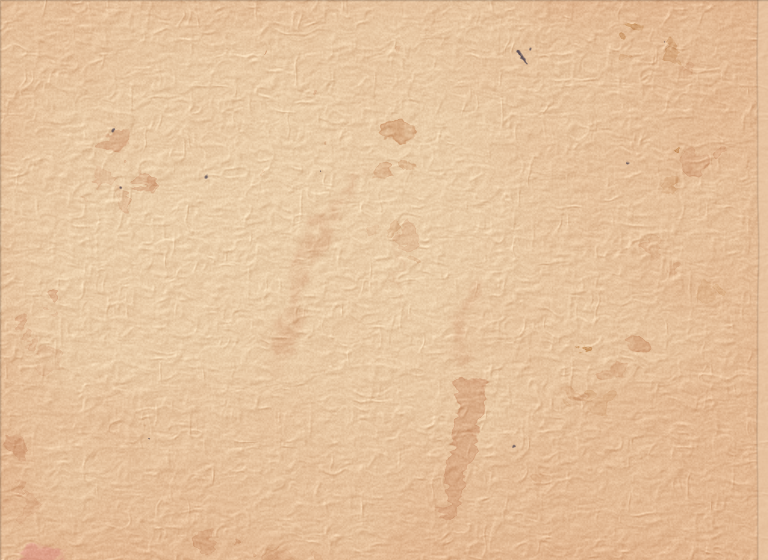
Give the GLSL for this texture, as a Shadertoy shader.

```glsl
// Aged, embossed paper: a warm cream sheet browned toward its edges,
// with a fine crinkled relief lit from above, ragged tea-coloured stains,
// faded streaks, small ink specks and a worn border.

const vec3 CREAM = vec3(0.918, 0.805, 0.664);
const vec3 BROWNED = vec3(0.886, 0.716, 0.566);
const vec3 STAIN_PINK = vec3(0.830, 0.625, 0.475);
const vec3 STAIN_OCHRE = vec3(0.775, 0.560, 0.345);
const vec3 INK = vec3(0.25, 0.22, 0.29);
const vec3 ROSE = vec3(0.86, 0.56, 0.52);
const vec2 LIGHT_STEP = vec2(-0.0008, 0.0013);
const float RELIEF = 0.15;
const float GRAIN = 0.055;
const int STAINS_PER_CLUSTER = 8;
const int SPECKS = 9;

// Cluster centre (xy) and spread (zw), in units of canvas height
const vec4 CLUSTERS[9] = vec4[9](
    vec4(0.20, 0.69, 0.07, 0.10), vec4(1.18, 0.91, 0.08, 0.06),
    vec4(1.21, 0.61, 0.11, 0.14), vec4(1.07, 0.33, 0.09, 0.06),
    vec4(0.04, 0.14, 0.03, 0.07), vec4(0.07, 0.43, 0.04, 0.08),
    vec4(0.71, 0.65, 0.06, 0.13), vec4(0.48, 0.01, 0.11, 0.02),
    vec4(0.65, 0.55, 0.60, 0.42));

float hash12(vec2 p) {
    vec3 q = fract(p.xyx * 0.1031);
    q += dot(q, q.yzx + 33.33);
    return fract((q.x + q.y) * q.z);
}

vec2 hash22(vec2 p) {
    return vec2(hash12(p), hash12(p + vec2(41.7, 17.3)));
}

float noise(vec2 p) {
    vec2 i = floor(p), f = fract(p);
    f = f * f * (3.0 - 2.0 * f);
    return mix(mix(hash12(i), hash12(i + vec2(1, 0)), f.x),
               mix(hash12(i + vec2(0, 1)), hash12(i + vec2(1, 1)), f.x), f.y);
}

float fbm(vec2 p) {
    float sum = 0.0, amp = 0.5;
    for (int i = 0; i < 4; i++) {
        sum += amp * noise(p);
        p = mat2(1.6, 1.2, -1.2, 1.6) * p + 7.3;
        amp *= 0.5;
    }
    return sum / 0.9375;
}

// Thin broken line along the middle level of a noise field
float crease(vec2 p) {
    return smoothstep(0.30, 0.0, abs(noise(p) - 0.5)) * smoothstep(0.3, 0.7, noise(p * 0.7 + 31.0));
}

// Paper height: horizontal fibres plus wandering creases
float paperHeight(vec2 p) {
    vec2 q = p + 0.014 * vec2(noise(p * 43.0), noise(p * 37.0 + 50.0));
    float fibres = noise(q * vec2(50.0, 150.0)) + 0.6 * noise(q * vec2(120.0, 230.0) + 9.0);
    float creases = crease(q * vec2(48.0, 70.0) + 20.0) + crease(q * vec2(74.0, 38.0) + 80.0);
    return 0.45 * fibres + 0.50 * creases;
}

// Distance to a stroke whose radius runs from ra to rb
float stroke(vec2 p, vec2 a, vec2 b, float ra, float rb) {
    vec2 d = b - a;
    float t = clamp(dot(p - a, d) / dot(d, d), 0.0, 1.0);
    return length(p - a - d * t) - mix(ra, rb, t);
}

// Filled stain with a slightly darker rim
float stainMask(float d) {
    float rim = smoothstep(0.004, 0.0, abs(d + 0.002));
    return smoothstep(0.0015, -0.0015, d) * (0.75 + 0.3 * rim);
}

void mainImage(out vec4 fragColor, in vec2 fragCoord) {
    vec2 p = fragCoord / iResolution.y;
    float width = iResolution.x / iResolution.y;
    float px = 1.0 / iResolution.y;

    // Browning toward the edges
    float mottle = fbm(p * 8.0) - 0.5;
    float age = length((p - vec2(0.50, 0.60)) / vec2(0.88, 0.62)) + 0.55 * mottle;
    float border = min(min(p.x, width - p.x), min(p.y, 1.0 - p.y));
    float browned = 0.95 * smoothstep(0.15, 1.30, age) + 0.12 * smoothstep(0.06, 0.0, border);
    vec3 col = mix(CREAM, BROWNED, browned);

    // Ragged coordinates for stain outlines, stepped along the fibres
    vec2 w = p + 0.048 * (vec2(fbm(p * 30.0), fbm(p * 30.0 + 60.0)) - 0.5);
    w.x += 0.012 * (noise(p * vec2(25.0, 160.0)) - 0.5);
    float patchy = smoothstep(0.25, 0.65, fbm(p * vec2(48.0, 34.0) + 15.0));

    // Scattered stains
    for (int c = 0; c < CLUSTERS.length(); c++) {
        for (int i = 0; i < STAINS_PER_CLUSTER; i++) {
            vec2 id = vec2(float(i) * 3.0 + 1.0, float(c) * 5.0 + 2.0);
            vec2 spot = hash22(id), shape = hash22(id + 90.0);
            vec2 centre = CLUSTERS[c].xy + CLUSTERS[c].zw * (2.0 * spot - 1.0);
            float size = mix(0.006, 0.025, shape.x * shape.x);
            size *= c == 8 ? 0.5 : 1.0;
            vec2 q = (w - centre) * vec2(mix(0.65, 1.7, shape.y), 1.0);
            vec3 tint = mix(STAIN_PINK, STAIN_OCHRE, hash12(id + 33.0) * smoothstep(0.2, 1.1, centre.x));
            float strength = mix(0.35, 0.9, spot.y) * mix(0.45, 1.0, patchy);
            col = mix(col, tint, stainMask(length(q) - size) * strength);
        }
    }

    // Long stain and faded streaks
    float smear = stroke(w, vec2(0.845, 0.30), vec2(0.80, 0.09), 0.031, 0.012);
    col = mix(col, STAIN_PINK, 0.82 * stainMask(smear));
    float faded = stroke(w, vec2(0.57, 0.59), vec2(0.49, 0.35), 0.026, 0.014);
    faded = min(faded, stroke(w, vec2(0.65, 0.70), vec2(0.57, 0.59), 0.003, 0.016));
    faded = min(faded, stroke(w, vec2(0.84, 0.48), vec2(0.82, 0.36), 0.008, 0.014));
    faded = min(faded, stroke(w, vec2(0.71, 0.56), vec2(0.72, 0.43), 0.002, 0.004));
    col = mix(col, STAIN_PINK, 0.42 * smoothstep(0.010, -0.012, faded) * mix(0.25, 1.0, patchy));
    float rose = length((w - vec2(0.08, 0.01)) * vec2(0.55, 1.0)) - 0.022;
    col = mix(col, ROSE, 0.55 * smoothstep(0.004, -0.004, rose));

    // Relief shading and fine grain
    float slope = paperHeight(p - LIGHT_STEP) - paperHeight(p + LIGHT_STEP);
    float grain = noise(p * 370.0) - 0.5;
    float shade = RELIEF * clamp(slope, -0.6, 0.6) + GRAIN * grain;
    col += shade * vec3(0.70, 0.97, 1.08);

    // Ink specks
    for (int i = 0; i < SPECKS; i++) {
        vec2 id = vec2(float(i) * 7.0 + 5.0, 211.0);
        vec2 q = p - hash22(id) * vec2(width, 1.0);
        float d = length(q + 0.003 * (noise(p * 200.0) - 0.5)) - mix(0.0010, 0.0028, hash12(id + 8.0));
        col = mix(col, INK, 0.7 * smoothstep(px, -px, d));
    }
    float dash = stroke(p, vec2(0.925, 0.907), vec2(0.94, 0.887), 0.003, 0.002);
    dash += 0.004 * (noise(p * 210.0) - 0.4);
    col = mix(col, INK, 0.8 * smoothstep(px, -px, dash));

    // Worn border: pale right strip, soft seam, shaded top and left
    float seam = p.x - (width - 0.018) + 0.003 * (noise(p * vec2(3.0, 9.0)) - 0.5);
    col = mix(col, vec3(0.92, 0.79, 0.66), 0.6 * smoothstep(-px, px, seam));
    col *= 1.0 - 0.10 * smoothstep(0.003, 0.0, abs(seam));
    col *= 1.0 - 0.18 * smoothstep(0.004, 0.0, min(p.x, 1.0 - p.y));
    fragColor = vec4(clamp(col, 0.0, 1.0), 1.0);
}
```
